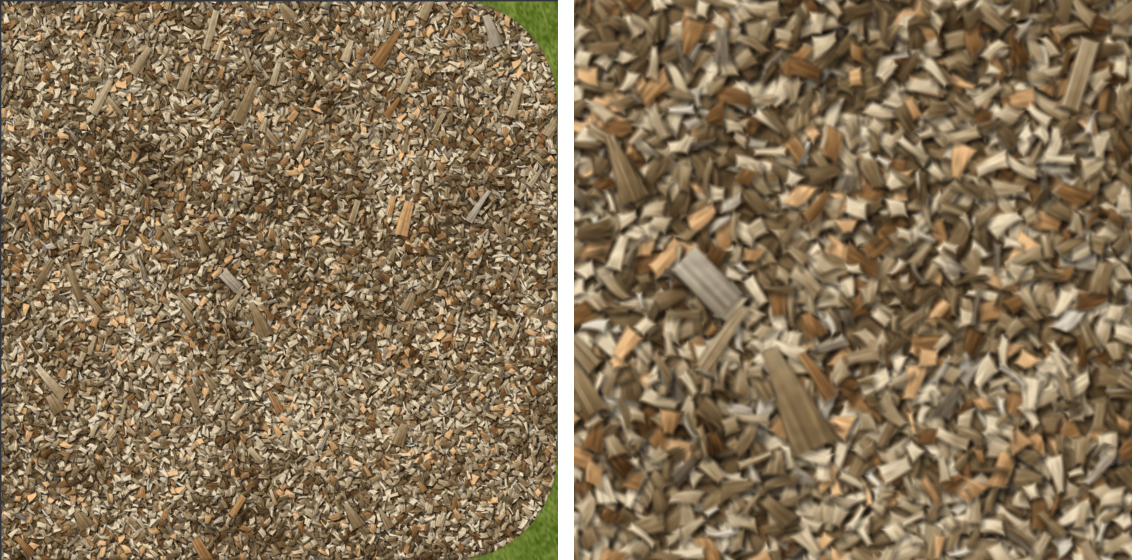
Left: the whole. Right: its middle third, enlarged.
Reproduce this texture procedurally as a WebGL 2 fragment shader.

```glsl
#version 300 es
precision highp float;

uniform vec2 u_resolution;
out vec4 fragColor;

float hash(vec2 p) {
    return fract(sin(dot(p, vec2(127.1, 311.7))) * 43758.5453);
}

float noise(vec2 p) {
    vec2 i = floor(p), f = fract(p);
    f = f * f * (3.0 - 2.0 * f);
    return mix(mix(hash(i), hash(i + vec2(1, 0)), f.x),
               mix(hash(i + vec2(0, 1)), hash(i + vec2(1, 1)), f.x), f.y);
}

mat2 rotation(float a) {
    float c = cos(a), s = sin(a);
    return mat2(c, -s, s, c);
}

// Tone 0..1 from deep shade through tan to pale wood
vec3 woodTone(float t) {
    vec3 lower = mix(vec3(0.21, 0.15, 0.08), vec3(0.53, 0.44, 0.31), clamp(2.0 * t, 0.0, 1.0));
    return mix(lower, vec3(0.90, 0.83, 0.70), clamp(2.0 * t - 1.0, 0.0, 1.0));
}

// Box narrowed toward one end, with a slight bend and slanted ends
float chipDistance(vec2 q, vec2 halfSize, float taper, float bend) {
    q.y += bend * (q.x * q.x / halfSize.x - 0.4 * halfSize.x);
    q.x += bend * q.y * 2.5;
    halfSize.y *= 1.0 - taper * clamp(q.x / halfSize.x, -1.0, 1.0);
    vec2 d = abs(q) - halfSize;
    return length(max(d, 0.0)) + min(max(d.x, d.y), 0.0);
}

// Scatters one chip per cell and lays it, with its shadow, over the colour
void paintChips(inout vec3 color, vec2 p, float scale, float seed, float patchTone, bool large) {
    float layerAngle = large ? 0.0 : seed * 1.3;
    vec2 g = rotation(layerAngle) * p * scale + seed * 7.3;
    float soft = 0.0018 * scale;
    for (int y = -1; y <= 1; y++)
    for (int x = -1; x <= 1; x++) {
        vec2 cell = floor(g) + vec2(x, y);
        vec2 key = cell + seed * 41.0;
        if (large && hash(key + 9.7) > 0.22) continue;
        vec2 center = cell + 0.1 + 0.8 * vec2(hash(key), hash(key + 17.3));
        float angle = hash(key + 31.9) * 6.2832;
        vec2 halfSize = vec2(mix(0.20, 0.66, hash(key + 5.1)), mix(0.07, 0.31, hash(key + 7.7)));
        if (large) {
            angle = (hash(key + 2.3) < 0.6 ? 1.15 : 2.1) + 0.5 * (hash(key + 3.1) - 0.5);
            halfSize = halfSize * vec2(0.6, 0.25) + vec2(0.03, 0.04);
        }
        mat2 turn = rotation(angle);
        vec2 q = turn * (g - center);
        float taper = 0.6 * hash(key + 11.4);
        float bend = (hash(key + 13.6) - 0.5) * (large ? 0.1 : 0.4);
        float d = chipDistance(q, halfSize, taper, bend);

        // Shadow falls to the lower right of the canvas
        vec2 lightDir = turn * rotation(layerAngle) * vec2(-0.6, 0.8);
        float shade = chipDistance(q + lightDir * 0.002 * scale, halfSize, taper, bend);
        color *= 1.0 - 0.36 * smoothstep(0.0034 * scale, -0.001 * scale, shade);

        // Fibres, lit edge and individual tint
        float tone = 0.27 + 0.80 * hash(key + 23.8);
        if (large) tone = 0.48 + 0.28 * hash(key + 23.8);
        float fibreScale = large ? 32.0 : 8.0;
        tone += 0.22 * (noise(vec2(q.x * 2.0, q.y * fibreScale) + key * 3.7) - 0.5);
        tone += 0.12 * clamp(dot(q / halfSize, lightDir), -1.0, 1.0) + patchTone;
        vec3 wood = woodTone(tone);
        float tint = hash(key + 29.2);
        if (tint < 0.14) wood *= vec3(1.03, 0.90, 0.77);
        else if (tint > 0.90) wood = mix(wood, vec3(dot(wood, vec3(0.33))), 0.4);
        color = mix(color, wood, smoothstep(soft, -soft, d));
    }
}

vec3 grass(vec2 p) {
    float blades = noise(rotation(0.35) * p * vec2(260.0, 140.0));
    float clumps = noise(p * 45.0);
    float t = 0.6 * blades + 0.4 * clumps;
    return mix(vec3(0.26, 0.35, 0.08), vec3(0.54, 0.60, 0.28), t);
}

void main() {
    vec2 p = gl_FragCoord.xy / u_resolution.y;
    float aspect = u_resolution.x / u_resolution.y;

    // Dark ground, then layers of chips with long splinters on top
    float patchTone = 0.28 * (noise(p * 7.0) - 0.5) + 0.30 * (noise(p * 22.0 + 5.0) - 0.5);
    vec3 color = woodTone(0.15 + 0.3 * noise(p * 130.0));
    for (int i = 0; i < 6; i++) {
        float layer = float(i);
        paintChips(color, p, 36.0 + 5.0 * layer, layer + 1.0, patchTone, false);
    }
    paintChips(color, p, 19.0, 8.0, 0.5 * patchTone, true);
    paintChips(color, p, 11.0, 9.0, 0.0, true);
    color *= 0.95 + 0.14 * noise(p * 200.0);

    // Rounded right corners open onto grass
    float radius = 0.186;
    vec2 corner = vec2(p.x - (aspect - 0.002 - radius), abs(p.y - 0.5) - (0.5 - radius));
    float edge = length(max(corner, 0.0)) - radius;
    color *= 1.0 - 0.2 * smoothstep(-0.006, 0.0, edge);
    color = mix(color, grass(p), smoothstep(-0.0015, 0.0015, edge));

    // Thin slate border on the left and top
    float border = min(p.x, 1.0 - p.y);
    color = mix(vec3(0.20, 0.21, 0.24), color, smoothstep(0.0015, 0.0035, border));
    fragColor = vec4(color, 1.0);
}
```
